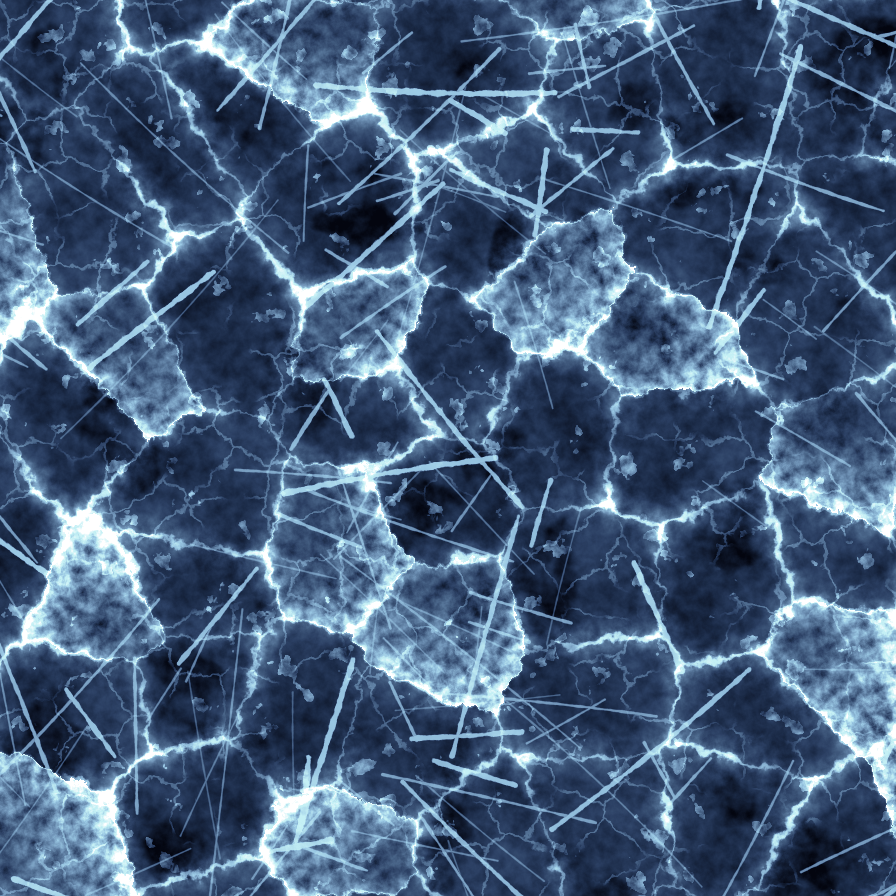
Write a WebGL 1 fragment shader that draws this texture.

```glsl
precision highp float;
uniform vec2 u_resolution;

#define CELLS 7.0
#define WEB_CELLS 16.0
#define NEEDLES 168
#define BUNDLE 3.0
#define JITTER 0.86
#define FILLED 0.17
#define GLOW 0.36
#define ROUGHNESS 0.008

const vec3 BLACK = vec3(0.01, 0.02, 0.06);
const vec3 NAVY = vec3(0.10, 0.16, 0.27);
const vec3 INDIGO = vec3(0.17, 0.25, 0.39);
const vec3 STEEL = vec3(0.29, 0.40, 0.54);
const vec3 SKY = vec3(0.44, 0.58, 0.72);
const vec3 ICE = vec3(0.60, 0.78, 0.89);
const vec3 FROST = vec3(0.77, 0.94, 0.96);

vec3 hash3(vec2 p) {
  vec3 q = fract(p.xyx * vec3(0.1031, 0.1030, 0.0973));
  q += dot(q, q.yxz + 33.33);
  return fract((q.xxy + q.yzz) * q.zyx);
}

// Layered, mutually bent sines; roughly -1 to 1
float mottle(vec2 p) {
  float sum = 0.0, amp = 0.55;
  for (int i = 0; i < 5; i++) {
    sum += amp * sin(p.x + 1.3 * sin(p.y * 0.7)) * sin(p.y + 1.3 * sin(p.x * 0.6));
    p = mat2(1.5, 1.2, -1.2, 1.5) * p + 3.7;
    amp *= 0.56;
  }
  return sum;
}

vec2 site(vec2 cell) {
  return 0.5 + JITTER * (hash3(cell + 40.0).xy - 0.5);
}

// x: nearest wall, y: second nearest wall, z: cell id
vec3 cellWalls(vec2 p, out vec2 toSite) {
  vec2 base = floor(p), f = fract(p), home = base;
  float nearest = 9.0;
  for (int j = -1; j <= 1; j++)
  for (int i = -1; i <= 1; i++) {
    vec2 g = vec2(float(i), float(j));
    vec2 r = g + site(base + g) - f;
    float d = dot(r, r);
    if (d < nearest) { nearest = d; toSite = r; home = base + g; }
  }
  float first = 9.0, second = 9.0;
  for (int j = -2; j <= 2; j++)
  for (int i = -2; i <= 2; i++) {
    vec2 g = vec2(float(i), float(j));
    vec2 r = g + site(base + g) - f;
    vec2 gap = r - toSite;
    if (dot(gap, gap) > 0.0001) {
      float d = dot(0.5 * (toSite + r), normalize(gap));
      second = min(second, max(first, d));
      first = min(first, d);
    }
  }
  return vec3(first, second, hash3(home + 91.0).z);
}

// Straight or slightly bent fibres, scattered in loose bundles
float needles(vec2 p, float rough, float px) {
  float light = 0.0;
  for (int i = 0; i < NEEDLES; i++) {
    float n = float(i);
    vec3 group = hash3(vec2(floor(n / BUNDLE), 17.0));
    vec3 own = hash3(vec2(n, 53.0));
    vec3 form = hash3(vec2(n, 131.0));
    vec2 q = p - (group.xy * 1.2 - 0.1) - 0.2 * (own.xy - 0.5);
    float angle = 3.1416 * group.z + 0.7 * (own.z - 0.5);
    float c = cos(angle), s = sin(angle);
    q = vec2(c * q.x + s * q.y, c * q.y - s * q.x);
    q.y += (form.z - 0.5) * 0.5 * q.x * q.x;
    float halfLength = mix(0.035, 0.19, form.x * form.x);
    float halfWidth = mix(0.0006, 0.0030, form.y * form.y) * (1.0 + 0.6 * rough);
    float d = length(vec2(max(abs(q.x) - halfLength, 0.0), q.y)) - halfWidth;
    float mask = 1.0 - smoothstep(-0.5 * px, px, d);
    light = max(light, mask * mix(0.28, 0.75, form.y));
  }
  return light;
}

float ramp(float a, float b, float v) { return clamp((v - a) / (b - a), 0.0, 1.0); }

vec3 palette(float v) {
  vec3 c = mix(BLACK, NAVY, ramp(0.02, 0.16, v));
  c = mix(c, INDIGO, ramp(0.16, 0.25, v));
  c = mix(c, STEEL, ramp(0.25, 0.40, v));
  c = mix(c, SKY, ramp(0.40, 0.58, v));
  c = mix(c, ICE, ramp(0.58, 0.78, v));
  c = mix(c, FROST, ramp(0.78, 0.94, v));
  return mix(c, vec3(1.0), ramp(0.98, 1.2, v));
}

void main() {
  float px = 1.0 / u_resolution.y;
  vec2 p = gl_FragCoord.xy * px;
  float cloud = mottle(p * 24.0 + 5.0);
  float grain = mottle(p * 140.0);
  float patches = mottle(p * 17.0 + 60.0);
  vec2 warped = p + ROUGHNESS * vec2(mottle(p * 90.0 + 20.0), mottle(p * 90.0 + 70.0));

  vec2 toSite, toWebSite;
  vec3 cell = cellWalls(warped * CELLS, toSite);
  vec3 web = cellWalls(warped * WEB_CELLS + 30.0, toWebSite);

  // Dark mottled ground with near-black hollows
  float v = 0.185 + 0.08 * cloud + 0.055 * grain;
  v -= 0.12 * smoothstep(0.25, 0.6, patches);

  // Frosted cells, brighter toward one side
  float turn = cell.z * 230.0;
  float side = dot(toSite, vec2(cos(turn), sin(turn)));
  float frost = 0.22 + 0.45 * side + 0.22 * exp(-cell.x * 9.0);
  v += step(1.0 - FILLED, cell.z) * max(frost, 0.04) * (1.0 + 0.8 * grain);

  // Fine web, main walls with halo, and bright junctions
  float webLine = 1.0 - smoothstep(0.008, 0.012 + 1.5 * px * WEB_CELLS, web.x);
  v += 0.22 * webLine * smoothstep(-0.25, 0.3, cloud);
  float strength = clamp(0.55 + 1.1 * mottle(p * 20.0 + 11.0), 0.2, 1.0);
  float wallWidth = 0.024 * strength * (1.0 + 0.7 * grain);
  float wall = 1.0 - smoothstep(wallWidth * 0.4, wallWidth + 1.5 * px * CELLS, cell.x);
  v += GLOW * strength * exp(-cell.x / 0.075) * (1.0 + 0.5 * grain);
  v += 0.42 * wall * (0.4 + 0.6 * strength);
  v += 0.75 * strength * exp(-cell.y / 0.055);

  // Scattered flakes, then needles on top
  v += 0.25 * smoothstep(0.55, 0.62, mottle(p * 55.0 + 33.0)) * (1.0 + grain);
  v += needles(p, grain, px) * max(1.0 - v, 0.1);

  gl_FragColor = vec4(palette(v), 1.0);
}
```
